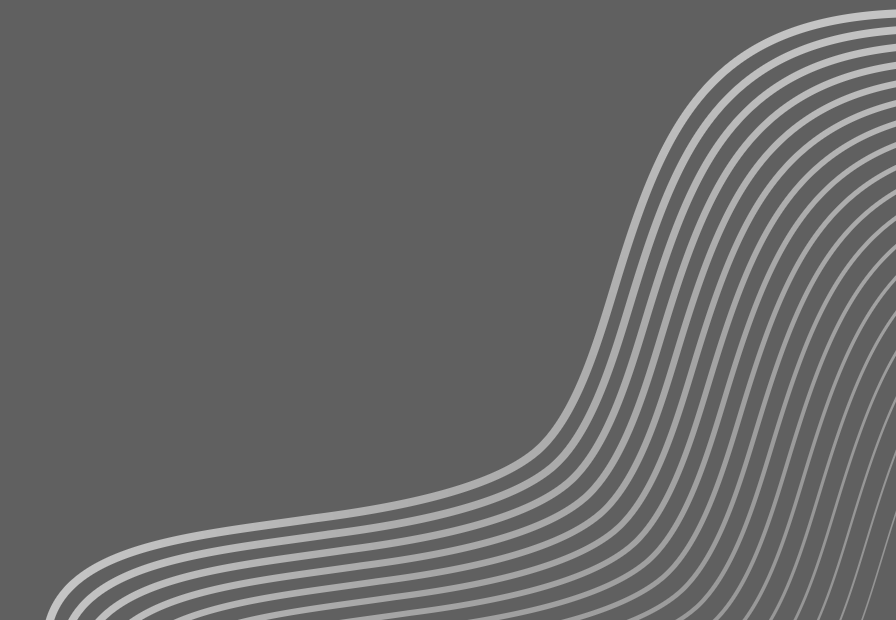
This background is drawn by a WebGL 2 fragment shader. Its source:

```glsl
#version 300 es
precision highp float;
// Draws a fan of parallel flowing lines, thinning and fading over flat grey.

#define LINE_COUNT 18.0
#define LINE_STEP 0.0509
#define HALF_WIDTH_FIRST 0.0066
#define HALF_WIDTH_LAST 0.0013
#define BACKGROUND 0.376
#define TONE_FIRST 0.68
#define TONE_LAST 0.55
#define END_GLOW 0.09
#define BEND_CENTER vec2(0.95, 0.2)

uniform vec2 u_resolution;
out vec4 fragColor;

// Four joined cubic Beziers for the leading line, in units of canvas height.
const vec2 CONTROL[13] = vec2[13](
    vec2(0.077, -0.015), vec2(0.102, 0.120), vec2(0.310, 0.135),
    vec2(0.508, 0.164), vec2(0.639, 0.181), vec2(0.805, 0.212),
    vec2(0.874, 0.280), vec2(0.934, 0.340), vec2(0.966, 0.455),
    vec2(0.996, 0.553), vec2(1.075, 0.810), vec2(1.150, 0.979),
    vec2(1.485, 0.979));

// Rotated axes: x runs along the flow, y runs across the lines.
vec2 toFlow(vec2 p) {
    return vec2(p.x + p.y, p.x - p.y);
}

vec2 bezier(vec2 a, vec2 b, vec2 c, vec2 d, float t) {
    float u = 1.0 - t;
    return u * u * u * a + 3.0 * u * t * (u * b + t * c) + t * t * t * d;
}

vec2 bezierTangent(vec2 a, vec2 b, vec2 c, vec2 d, float t) {
    float u = 1.0 - t;
    return u * u * (b - a) + 2.0 * u * t * (c - b) + t * t * (d - c);
}

// Height (x) and slope (y) of the leading line at a position along the flow.
vec2 leadingLine(float along) {
    int first = 0;
    for (int k = 3; k < 12; k += 3) {
        if (along > toFlow(CONTROL[k]).x) first = k;
    }
    vec2 a = toFlow(CONTROL[first]);
    vec2 b = toFlow(CONTROL[first + 1]);
    vec2 c = toFlow(CONTROL[first + 2]);
    vec2 d = toFlow(CONTROL[first + 3]);

    // The curve always advances along the flow, so bisection finds t.
    float low = 0.0;
    float high = 1.0;
    for (int i = 0; i < 18; i++) {
        float middle = 0.5 * (low + high);
        if (bezier(a, b, c, d, middle).x < along) low = middle;
        else high = middle;
    }
    float t = 0.5 * (low + high);
    vec2 tangent = bezierTangent(a, b, c, d, t);
    return vec2(bezier(a, b, c, d, t).y, tangent.y / tangent.x);
}

void main() {
    float pixel = 1.0 / u_resolution.y;
    vec2 p = gl_FragCoord.xy * pixel;
    vec2 flow = toFlow(p);

    // Nearest line of the evenly shifted family.
    vec2 lead = leadingLine(flow.x);
    float across = flow.y - lead.x;
    float index = clamp(floor(across / LINE_STEP + 0.5), 0.0, LINE_COUNT - 1.0);
    float slopeScale = sqrt(2.0 * (1.0 + lead.y * lead.y));
    float dist = abs(across - index * LINE_STEP) / slopeScale;

    // Width and tone fade through the family; both ends are lighter.
    float fade = index / (LINE_COUNT - 1.0);
    float halfWidth = mix(HALF_WIDTH_FIRST, HALF_WIDTH_LAST, fade);
    float coverage = clamp(0.5 + (halfWidth - dist) / pixel, 0.0, 1.0);
    float glow = END_GLOW * smoothstep(0.2, 0.9, length(p - BEND_CENTER));
    float tone = mix(TONE_FIRST, TONE_LAST, fade) + glow;

    fragColor = vec4(vec3(mix(BACKGROUND, tone, coverage)), 1.0);
}
```
